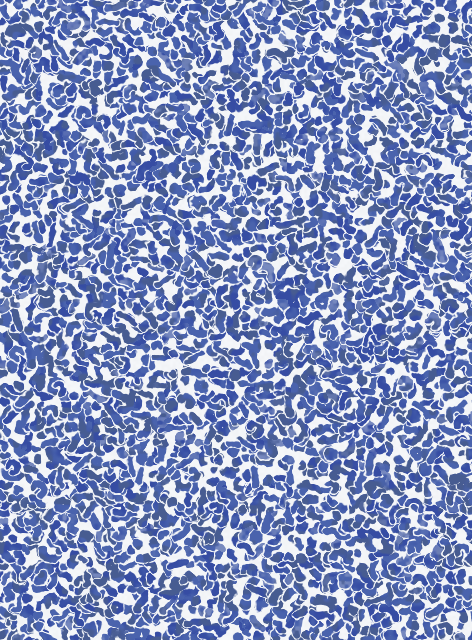
This pattern is drawn by a Shadertoy shader. Its source:

```glsl
const float CELLS_PER_HEIGHT = 56.0;           // stroke density
const vec2  STROKE_LENGTH = vec2(0.35, 2.0);   // shortest, longest, in cells
const vec2  STROKE_RADIUS = vec2(0.23, 0.36);  // thinnest, thickest, in cells
const float MAX_TURN = 0.95;                   // bend per segment, radians
const float S_CURVE_SHARE = 0.4;
const float MERGE_SHARE = 0.25;                // strokes that touch their neighbours
const float GAP = 0.11;                        // paper left around other strokes
const float JITTER = 0.8;
const float WOBBLE = 0.13;                     // roughness of the brush edge
const float EDGE_SOFTNESS = 0.05;
const float REACH = 1.75;                      // farthest extent of a stroke and its gap
const int   HALF_SEGMENTS = 3;

const vec3 PAPER     = vec3(0.955, 0.962, 0.972);
const vec3 DEEP_INK  = vec3(0.21, 0.30, 0.64);
const vec3 MID_INK   = vec3(0.29, 0.39, 0.68);
const vec3 DUSKY_INK = vec3(0.28, 0.36, 0.57);
const vec3 THIN_INK  = vec3(0.47, 0.54, 0.75);

// Integer hash giving four values in 0..1
vec4 hash4(vec2 cell, uint seed) {
    uvec4 v = uvec4(uint(int(cell.x) + 4096), uint(int(cell.y) + 4096), seed, seed + 17u);
    v = v * 1664525u + 1013904223u;
    v += v.yzxy * v.wxyz;
    v ^= v >> 16u;
    v += v.yzxy * v.wxyz;
    v ^= v >> 16u;
    return vec4(v >> 8u) / 16777216.0;
}

float valueNoise(vec2 p, uint seed) {
    vec2 i = floor(p), f = fract(p);
    f = f * f * (3.0 - 2.0 * f);
    float low  = mix(hash4(i, seed).x, hash4(i + vec2(1, 0), seed).x, f.x);
    float high = mix(hash4(i + vec2(0, 1), seed).x, hash4(i + vec2(1, 1), seed).x, f.x);
    return mix(low, high, f.y);
}

float segmentDistance(vec2 p, vec2 a, vec2 b) {
    vec2 ab = b - a;
    return length(p - a - ab * clamp(dot(p - a, ab) / dot(ab, ab), 0.0, 1.0));
}

// Distance to a C or S shaped spine, walked outwards from its middle
float spineDistance(vec2 p, float heading, float spineLength, float turn, bool sCurve) {
    float stepLength = 0.5 * spineLength / float(HALF_SEGMENTS);
    float dist = 1e3;
    for (int side = -1; side <= 1; side += 2) {
        float s = float(side);
        float bend = sCurve ? turn : turn * s;
        float angle = heading + 0.5 * bend;
        vec2 from = vec2(0.0);
        for (int i = 0; i < HALF_SEGMENTS; i++) {
            vec2 to = from + s * stepLength * vec2(cos(angle), sin(angle));
            dist = min(dist, segmentDistance(p, from, to));
            from = to;
            angle += bend;
        }
    }
    return dist;
}

// Signed distance to the ink in x, tone of the topmost stroke in y, wetness in z
vec3 brushStrokes(vec2 p) {
    vec3 ink = vec3(1e3, 0.0, 1.0);
    vec2 home = floor(p);
    for (int y = -2; y <= 2; y++)
    for (int x = -2; x <= 2; x++) {
        vec2 cell = home + vec2(x, y);
        vec4 place = hash4(cell, 1u);
        vec2 q = p - cell - 0.5 - (place.xy - 0.5) * JITTER;
        if (dot(q, q) > REACH * REACH) continue;

        vec4 shape = hash4(cell, 2u);
        vec4 style = hash4(cell, 3u);
        float spineLength = mix(STROKE_LENGTH.x, STROKE_LENGTH.y, shape.x);
        float turn = (shape.y * 2.0 - 1.0) * MAX_TURN;
        float radius = mix(STROKE_RADIUS.x, STROKE_RADIUS.y, shape.z);
        float d = spineDistance(q, place.z * 6.2832, spineLength, turn,
                                shape.w < S_CURVE_SHARE) - radius;

        // Newer strokes clear a gap in older ones unless they merge
        float cleared = style.x < MERGE_SHARE ? ink.x : max(ink.x, GAP - d);
        if (d < cleared) ink.yz = style.yz;
        ink.x = min(cleared, d);
    }
    return ink;
}

void mainImage(out vec4 fragColor, in vec2 fragCoord) {
    float pixel = CELLS_PER_HEIGHT / iResolution.y;
    vec2 p = fragCoord * pixel;

    // Uneven brush outline
    vec2 wobble = vec2(valueNoise(p * 2.3, 11u), valueNoise(p * 2.3, 12u)) - 0.5;
    vec3 ink = brushStrokes(p + wobble * 2.0 * WOBBLE);
    float dist = ink.x + (valueNoise(p * 5.0, 13u) - 0.5) * WOBBLE * 0.6;

    // Pigment varies by stroke and pools within it
    float pooling = valueNoise(p * 1.9, 14u);
    float tone = mix(ink.y, pooling, 0.45);
    vec3 pigment = mix(DEEP_INK, MID_INK, smoothstep(0.28, 0.62, tone));
    pigment = mix(pigment, DUSKY_INK, smoothstep(0.5, 0.75, valueNoise(p * 1.4, 15u)));
    float dryness = smoothstep(0.82, 1.0, ink.z) * smoothstep(0.2, 0.8, valueNoise(p * 3.0, 16u));
    pigment = mix(pigment, THIN_INK, dryness);

    float edge = max(EDGE_SOFTNESS, 0.65 * pixel);
    float coverage = 1.0 - smoothstep(-edge, edge, dist);
    vec3 paper = PAPER + (valueNoise(p * 4.0, 18u) - 0.5) * 0.02;
    fragColor = vec4(mix(paper, pigment, coverage), 1.0);
}
```
